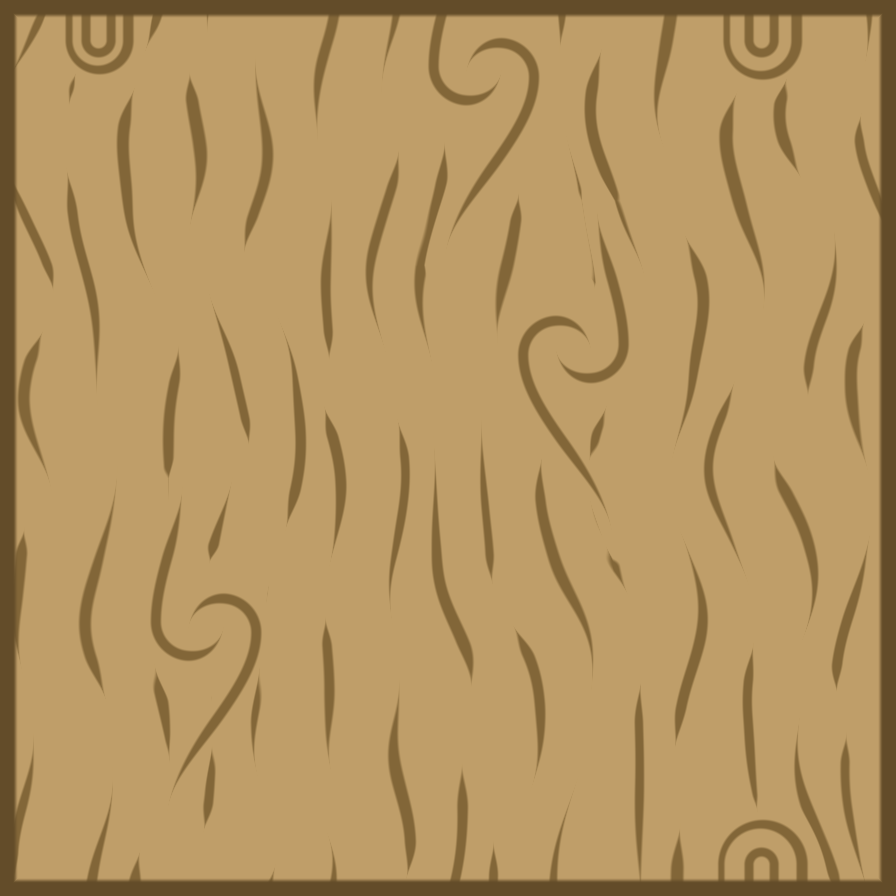
Write a WebGL 1 fragment shader that draws this texture.

```glsl
precision highp float;
// Cartoon wood panel: tapered grain strokes on tan inside a dark soft frame.
// Strokes live in jittered columns bent by gradient noise; they thin out
// near interlocked curls and nested knot rings drawn from arcs.
uniform vec2 u_resolution;

const float SOFT = 0.0017;  // half width of the smoothed edge

float hash(vec2 p) {
  p = fract(p * vec2(0.1031, 0.1137) + 0.17);
  p += dot(p, p.yx + 33.33);
  return fract((p.x + p.y) * p.x * 7.31);
}

vec2 gradient(vec2 cell) {
  float angle = 6.2832 * hash(cell + 11.0);
  return vec2(cos(angle), sin(angle));
}

float gradientNoise(vec2 p) {
  vec2 i = floor(p), f = fract(p);
  vec2 u = f * f * f * (f * (f * 6.0 - 15.0) + 10.0);
  vec2 e = vec2(1.0, 0.0);
  float low = mix(dot(gradient(i), f), dot(gradient(i + e), f - e), u.x);
  float high = mix(dot(gradient(i + e.yx), f - e.yx),
                   dot(gradient(i + 1.0), f - 1.0), u.x);
  return mix(low, high, u.y);
}

float bend(vec2 p) {
  return 0.055 * gradientNoise(p * vec2(2.6, 5.2) + 3.0);
}

float ink(float dist, float halfWidth) {
  return 1.0 - smoothstep(-SOFT, SOFT, dist - halfWidth);
}

// Half circle running into a swaying tail: x = distance, y = half width
vec2 hook(vec2 p, float sway, float len) {
  const float radius = 0.038;
  vec2 q = p - vec2(0.018, -0.006);
  if (q.y > 0.0) {
    float taper = 1.0 - smoothstep(1.4, 3.2, atan(q.y, q.x));
    return vec2(abs(length(q) - radius), mix(-SOFT, 0.0056, taper));
  }
  float t = -q.y / len;
  float s = min(t, 1.0);
  float slope = 6.0 * s * (1.0 - s) * sway / len;
  float side = abs(q.x - radius + sway * s * s * (3.0 - 2.0 * s));
  float dist = side / sqrt(1.0 + slope * slope) + max(t - 1.0, 0.0) * len;
  return vec2(dist, mix(-SOFT, 0.0056, 1.0 - smoothstep(0.45, 1.0, t)));
}

// Grain strokes, thinned where room falls to zero
float grain(vec2 p, float room) {
  const float columns = 15.0;
  float x = p.x + bend(p);
  float bendSlope = (bend(p + vec2(0.0, 0.002)) - bend(p)) / 0.002;
  float result = 0.0;
  for (int k = -1; k <= 1; k++) {
    float column = floor(x * columns) + float(k);
    float period = mix(0.21, 0.36, hash(vec2(column, 5.0)));
    float s = p.y / period + 4.0 * hash(vec2(column, 9.0));
    vec2 id = vec2(column, floor(s) + 20.0);
    // Each cell of a column holds one stroke with random ends
    float start = 0.03 + 0.12 * hash(id + 31.0);
    float end = 0.97 - 0.12 * hash(id + 47.0);
    float t = (fract(s) - start) / (end - start);
    float phase = 6.2832 * hash(id + 63.0);
    float rate = 4.5 / period;
    float wave = rate * p.y + phase;
    float middle = (column + 0.5) / columns
      + 0.026 * (hash(id + 71.0) - 0.5) + 0.010 * sin(wave);
    float slope = bendSlope - 0.010 * rate * cos(wave);
    float dist = abs(x - middle) / sqrt(1.0 + slope * slope);
    // One long thin tip and one blunter tip
    t = hash(id + 83.0) < 0.5 ? t : 1.0 - t;
    float taper = smoothstep(0.0, 0.55, t) * (1.0 - smoothstep(0.8, 1.0, t));
    float thick = mix(0.0046, 0.0070, hash(id + 97.0));
    result = max(result, ink(dist, mix(-SOFT, thick, taper * room)));
  }
  return result;
}

void main() {
  vec2 uv = gl_FragCoord.xy / u_resolution;
  float marks = 0.0;
  float nearest = 1.0;

  // Curls: two hooks turned half way round each other
  for (int i = 0; i < 3; i++) {
    float n = float(i);
    vec2 q = uv - vec2(0.23 + 0.41 * n - 0.255 * n * (n - 1.0), 0.30 + 0.31 * n);
    q.x *= 1.0 - 2.0 * mod(n, 2.0);
    vec2 lower = hook(q, 0.10, 0.21);
    vec2 upper = hook(-q, 0.03, 0.16);
    marks = max(marks, max(ink(lower.x, lower.y), ink(upper.x, upper.y)));
    nearest = min(nearest, min(min(lower.x, upper.x), length(q) - 0.06));
  }

  // Knots: nested arches growing from the top and bottom edges
  for (int i = 0; i < 3; i++) {
    float n = float(i);
    vec2 q = uv - vec2(n < 0.5 ? 0.11 : 0.85, n < 1.5 ? 0.955 : 0.035);
    q.y *= n < 1.5 ? -1.0 : 1.0;
    float arch = length(vec2(q.x, max(q.y, 0.0)));
    float outer = 0.033 + 0.006 * n;
    float thick = 0.0048 + 0.03 * q.x;
    marks = max(marks, max(ink(abs(arch - outer), thick), ink(abs(arch - 0.014), 0.005)));
    nearest = min(nearest, length(vec2(q.x, max(q.y, 0.0))) - outer);
  }

  marks = max(marks, grain(uv, smoothstep(0.008, 0.034, nearest)));
  vec3 color = mix(vec3(0.75, 0.62, 0.41), vec3(0.51, 0.40, 0.22), marks);

  // Frame with a soft inner edge
  vec2 border = min(uv, 1.0 - uv);
  float frame = 1.0 - smoothstep(0.0145, 0.0205, min(border.x, border.y));
  color = mix(color, vec3(0.39, 0.30, 0.16), frame);
  gl_FragColor = vec4(color, 1.0);
}
```
